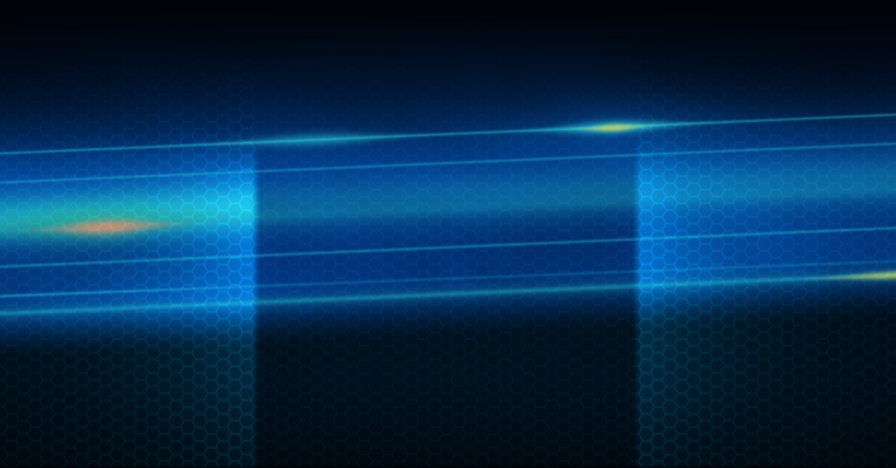
This background is drawn by a WebGL 1 fragment shader. Its source:

```glsl
precision highp float;
uniform vec2 u_resolution;

const float SLOPE = 0.083;
const vec3 NIGHT = vec3(0.0, 0.012, 0.03);
const vec3 DEEP_BLUE = vec3(0.008, 0.20, 0.47);
const vec3 AZURE = vec3(0.02, 0.36, 0.72);
const vec3 TEAL = vec3(0.08, 0.54, 0.40);
const vec3 CYAN = vec3(0.12, 0.62, 0.62);
const vec3 GOLD = vec3(0.72, 0.80, 0.42);
const vec3 CORAL = vec3(0.78, 0.56, 0.45);

float bell(float d, float width) {
  float t = d / width;
  return exp(-t * t);
}

// Adds light without clipping
vec3 screen(vec3 base, vec3 light) {
  return base + light * (1.0 - base);
}

// Spindle of light that thins out towards both ends
float streak(vec2 p, vec2 center, vec2 size) {
  float along = bell(p.x - center.x, size.x);
  return along * bell(p.y - center.y, size.y * (0.25 + 0.75 * along));
}

// Distance to the nearest wall of a flat-topped honeycomb of unit height
float hexWall(vec2 p) {
  vec2 period = vec2(1.7320508, 1.0);
  vec2 a = abs(mod(p, period) - 0.5 * period);
  vec2 b = abs(mod(p - 0.5 * period, period) - 0.5 * period);
  vec2 g = dot(a, a) < dot(b, b) ? a : b;
  return 0.5 - max(g.y, dot(g, vec2(0.8660254, 0.5)));
}

float softClouds(vec2 p) {
  float sum = 0.0;
  float gain = 0.5;
  for (int i = 0; i < 4; i++) {
    sum += gain * sin(p.x + 1.7 * sin(p.y)) * sin(p.y * 1.2 + 0.8);
    p = mat2(1.5, 1.1, -1.1, 1.5) * p + 1.9;
    gain *= 0.55;
  }
  return sum;
}

// Panel light: x is the left panel, y the right one
vec2 panelLight(float x) {
  float left = (1.0 - smoothstep(0.278, 0.292, x)) * exp((x - 0.285) * 8.0);
  float right = smoothstep(0.704, 0.718, x) * exp((0.712 - x) * 10.0);
  return vec2(left, right);
}

void main() {
  vec2 uv = gl_FragCoord.xy / u_resolution;
  vec2 q = vec2(uv.x * u_resolution.x / u_resolution.y, uv.y);
  // Sheared space in which the beams run level
  vec2 s = vec2(uv.x, uv.y - SLOPE * uv.x);
  vec2 panels = panelLight(uv.x);
  float panel = panels.x + panels.y;

  // Dark field with a wide blue belt
  float upper = 1.0 - smoothstep(0.56, 1.02, uv.y);
  float corners = bell(abs(uv.x - 0.5) - 0.5, 0.25);
  upper *= 1.0 - 0.4 * smoothstep(0.62, 0.85, uv.y) * corners;
  float lower = smoothstep(0.23, 0.37, s.y);
  vec3 color = NIGHT + DEEP_BLUE * upper * lower * (0.9 + 0.12 * softClouds(q * 7.0));
  color += vec3(0.0, 0.055, 0.09) * (1.0 - lower) * smoothstep(-0.15, 0.22, uv.y) * (1.0 - 0.4 * corners);
  color += AZURE * 0.17 * bell(s.y - 0.60, 0.10);
  color += AZURE * 0.14 * bell(s.y - 0.325, 0.05) * (0.3 + 0.7 * bell(uv.x - 0.15, 0.3));

  // Upright panels, brightest along their inner edges
  float panelTop = 1.0 - smoothstep(0.58, 0.73, uv.y);
  float inBelt = panelTop * smoothstep(0.22, 0.36, s.y);
  color = screen(color, AZURE * panel * 0.48 * inBelt);
  color += vec3(0.0, 0.12, 0.17) * panel * panelTop * (0.4 + 0.6 * smoothstep(0.0, 0.3, uv.y));

  // Broad teal band
  float leftSide = 1.0 - smoothstep(0.276, 0.292, uv.x);
  float band = bell(s.y - 0.533, 0.048);
  color = screen(color, TEAL * band * mix(0.36, 0.88, leftSide));
  color = screen(color, CYAN * band * panels.x * 0.35);
  color = screen(color, TEAL * 0.14 * bell(s.y - 0.512, 0.014) * (1.0 - leftSide));

  // Thin slanted beams
  float split = s.y + 0.008 * uv.x - 0.367;
  float beams = 0.46 * bell(s.y - 0.672, 0.0034);
  beams += 0.36 * bell(s.y - 0.610, 0.0034);
  beams += 0.40 * bell(s.y - 0.430, 0.0036);
  beams += mix(0.50, 0.20, smoothstep(0.0, 0.4, uv.x)) * bell(split, 0.0036);
  beams += 0.38 * bell(s.y - 0.330, 0.0055);
  color = screen(color, CYAN * beams);
  color = screen(color, TEAL * 0.20 * bell(s.y - 0.330, 0.017));

  // Flares on the beams
  color = screen(color, CYAN * 0.55 * streak(s, vec2(0.35, 0.672), vec2(0.095, 0.014)));
  color = screen(color, CYAN * 0.85 * streak(s, vec2(0.685, 0.671), vec2(0.075, 0.014)));
  color = screen(color, AZURE * 0.15 * streak(s, vec2(0.685, 0.67), vec2(0.13, 0.06)));
  color = mix(color, GOLD, 0.9 * streak(s, vec2(0.685, 0.670), vec2(0.030, 0.008)));
  color = mix(color, GOLD, 0.75 * streak(s, vec2(1.0, 0.329), vec2(0.065, 0.009)));
  float greenHaze = streak(s, vec2(0.11, 0.515), vec2(0.13, 0.036));
  color = mix(color, vec3(0.20, 0.66, 0.52), 0.55 * greenHaze);
  color = mix(color, CORAL, 0.95 * streak(s, vec2(0.12, 0.505), vec2(0.060, 0.016)));

  // Honeycomb engraving
  float cell = 0.029;
  float pixel = 1.0 / (u_resolution.y * cell);
  float wall = 1.0 - smoothstep(0.02, 0.06 + pixel, hexWall(q / cell));
  float meshFade = 1.0 - smoothstep(0.55, 0.95, uv.y);
  color += vec3(0.01, 0.075, 0.09) * wall * meshFade * (0.35 + 0.65 * panel);

  color *= smoothstep(-0.004, 0.008, uv.y);
  gl_FragColor = vec4(clamp(color, 0.0, 1.0), 1.0);
}
```
